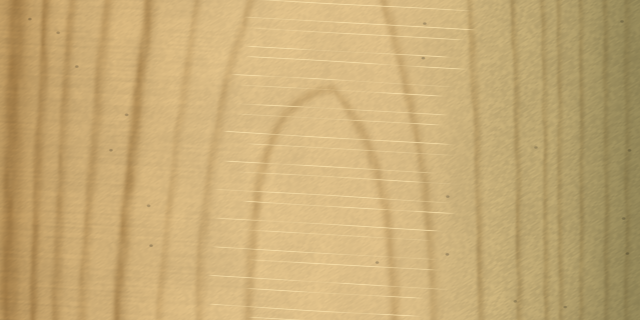
Reproduce this texture procedurally as a Shadertoy shader.

```glsl
// Pale planed softwood with curved growth rings and bright saw scratches.

float hash(vec2 p) {
    vec3 q = fract(p.xyx * vec3(0.1031, 0.1030, 0.0973));
    q += dot(q, q.yzx + 33.33);
    return fract((q.x + q.y) * q.z);
}

float noise(vec2 p) {
    vec2 i = floor(p), f = fract(p);
    f = f * f * (3.0 - 2.0 * f);
    return mix(mix(hash(i), hash(i + vec2(1, 0)), f.x),
               mix(hash(i + vec2(0, 1)), hash(i + vec2(1, 1)), f.x), f.y);
}

float fbm(vec2 p) {
    float sum = 0.0, amp = 0.5;
    for (int i = 0; i < 4; i++) {
        sum += amp * noise(p);
        p = p * 2.03 + 17.1;
        amp *= 0.5;
    }
    return sum;
}

// Soft line with a broader falloff on its right side
float ringProfile(float d, float width) {
    float w = d > 0.0 ? width * 1.25 : width * 0.8;
    return exp(-d * d / (w * w));
}

// Each ring: bottom x, top x, width, strength
float sideRings(vec2 p) {
    const vec4 left[7] = vec4[7](
        vec4(0.021, 0.047, 0.028, 0.85), vec4(0.099, 0.143, 0.013, 0.75),
        vec4(0.169, 0.221, 0.014, 0.55), vec4(0.253, 0.333, 0.016, 0.55),
        vec4(0.365, 0.464, 0.018, 0.85), vec4(0.495, 0.612, 0.013, 0.38),
        vec4(0.620, 0.781, 0.015, 0.42));
    const vec4 right[8] = vec4[8](
        vec4(1.354, 1.198, 0.016, 0.50), vec4(1.500, 1.464, 0.012, 0.50),
        vec4(1.620, 1.602, 0.010, 0.50), vec4(1.706, 1.693, 0.009, 0.45),
        vec4(1.750, 1.745, 0.009, 0.45), vec4(1.815, 1.815, 0.009, 0.42),
        vec4(1.893, 1.888, 0.009, 0.40), vec4(1.958, 1.958, 0.009, 0.35));
    float sum = 0.0;
    for (int i = 0; i < 7; i++) {
        float bend = i == 6 ? 2.0 : 1.25;
        float x = mix(left[i].x, left[i].y, pow(p.y, bend));
        sum += left[i].w * ringProfile(p.x - x, left[i].z);
    }
    for (int i = 0; i < 8; i++) {
        float x = mix(right[i].x, right[i].y, pow(p.y, 1.9));
        sum += right[i].w * ringProfile(p.x - x, right[i].z);
    }
    return sum;
}

// Signed distance to the lopsided arch, negative inside
float archDistance(vec2 p) {
    float dx = p.x - 1.042;
    float fall = exp(-4.5 * (0.72 - p.y));
    float u = dx < 0.0 ? dx * dx / 0.073 : dx / 0.2;
    float slope = dx < 0.0 ? 2.0 * dx / 0.073 : 5.0 * smoothstep(0.0, 0.05, dx);
    return (u - 1.0 + fall) / length(vec2(slope, 4.5 * fall));
}

// Two interleaved sets of thin, gently falling lines
float scratches(vec2 p) {
    float thick = max(0.0018, 0.55 / iResolution.y), sum = 0.0;
    for (int k = 0; k < 2; k++) {
        float s = float(k);
        float c = 0.5 - p.y - 0.057 * (p.x - 0.667) - 0.0325 * s;
        float id = round(c / 0.0905);
        float d = c - id * 0.0905 + 0.003 * (noise(vec2(p.x * 3.0, id + 40.0 * s)) - 0.5);
        vec2 seed = vec2(id + 50.0, s * 7.0 + 3.0);
        float start = mix(0.63, 0.76, p.y * p.y) + 0.13 * s * (1.0 - p.y) + 0.04 * hash(seed);
        float end = mix(1.31, 1.43, p.y) + 0.09 * hash(seed + 9.0);
        float span = smoothstep(start, start + 0.03, p.x) * (1.0 - smoothstep(end - 0.05, end, p.x));
        float wear = smoothstep(0.12, 0.75, noise(vec2(p.x * 8.0, id * 5.3 + s * 91.0 + 200.0)));
        sum += span * (0.25 + 0.75 * wear) * exp(-d * d / (thick * thick));
    }
    return sum;
}

// Sparse dark specks, one candidate per cell
float flecks(vec2 p) {
    vec2 cell = floor(p * 7.0), f = fract(p * 7.0);
    vec2 at = 0.2 + 0.6 * vec2(hash(cell + 3.0), hash(cell + 31.0));
    float d = length((f - at) * vec2(1.0, 1.4));
    return step(0.8, hash(cell + 77.0)) * (1.0 - smoothstep(0.015, 0.06, d));
}

void mainImage(out vec4 fragColor, in vec2 fragCoord) {
    vec2 p = fragCoord / iResolution.y;
    p.x *= 2.0 * iResolution.y / iResolution.x;

    // Warm left, pale centre, olive shade at the right
    vec3 col = mix(vec3(0.75, 0.61, 0.39), vec3(0.82, 0.69, 0.47), smoothstep(0.0, 0.3, p.x));
    col = mix(col, vec3(0.865, 0.745, 0.53), smoothstep(0.25, 0.85, p.x));
    col = mix(col, vec3(0.74, 0.655, 0.445), smoothstep(1.15, 1.75, p.x));
    col = mix(col, vec3(0.58, 0.53, 0.345), smoothstep(1.65, 2.02, p.x));

    // Growth rings with slightly ragged edges
    vec2 q = p + vec2(0.012 * (fbm(p * vec2(20.0, 9.0)) - 0.47), 0.0);
    float arch = archDistance(q);
    float rings = sideRings(q) + 0.55 * exp(-arch * arch / 0.00028);
    rings *= 0.75 + 0.5 * noise(p * vec2(60.0, 14.0));
    col *= 1.0 - rings * vec3(0.17, 0.22, 0.31);

    // Mottling, slanted fibres and faint horizontal saw marks
    col *= 1.0 + 0.07 * (fbm(p * vec2(11.0, 6.0) + 5.0) - 0.47);
    vec2 fibre = vec2(p.x + 0.6 * p.y, p.y - 0.6 * p.x) * vec2(75.0, 190.0);
    col *= 1.0 + (0.05 + 0.04 * smoothstep(1.3, 1.6, p.x)) * (noise(fibre) - 0.5);
    float saw = noise(vec2(p.x * 5.0, (p.y + 0.05 * p.x) * 150.0)) - 0.5;
    col *= 1.0 + 0.05 * saw * (1.0 - smoothstep(0.2, 1.2, p.x));
    col *= 1.0 - 0.22 * flecks(p);

    col = mix(col, vec3(0.98, 0.89, 0.68), 0.75 * min(scratches(p), 1.0));
    fragColor = vec4(col, 1.0);
}
```
